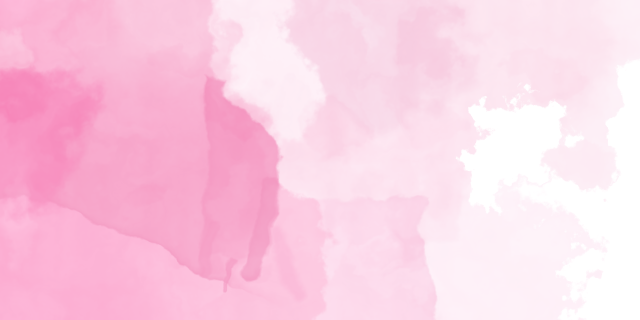
Reproduce this background procedurally as a Shadertoy shader.

```glsl
// Pink watercolour washes that fade from deep rose at the left to bare white paper
// at the right. Each wash is a distance field, torn by fractal noise, with a soft
// or crisp border and a faint rim of gathered pigment.

float hash(vec2 p) {
    return fract(sin(dot(p, vec2(127.1, 311.7))) * 43758.5453);
}

float noise(vec2 p) {
    vec2 i = floor(p), f = fract(p);
    f = f * f * (3.0 - 2.0 * f);
    return mix(mix(hash(i), hash(i + vec2(1, 0)), f.x),
               mix(hash(i + vec2(0, 1)), hash(i + vec2(1, 1)), f.x), f.y);
}

// Fractal noise, centred on zero
float fbm(vec2 p) {
    float sum = 0.0, amp = 0.5;
    for (int i = 0; i < 5; i++) {
        sum += amp * (noise(p) - 0.5);
        p = mat2(1.6, 1.2, -1.2, 1.6) * p + 7.3;
        amp *= 0.55;
    }
    return sum;
}

float ellipse(vec2 p, vec2 centre, vec2 radius) {
    return (length((p - centre) / radius) - 1.0) * min(radius.x, radius.y);
}

float stroke(vec2 p, vec2 a, vec2 b, float radius) {
    vec2 ab = b - a;
    float t = clamp(dot(p - a, ab) / dot(ab, ab), 0.0, 1.0);
    return length(p - a - ab * t) - radius;
}

// Lays pigment where d < 0, with a border of the given softness and a darker rim
void wash(inout vec3 col, vec3 pigment, float d, float soft, float opacity, float rim) {
    float cover = smoothstep(soft, -soft, d);
    col = mix(col, pigment, cover * opacity);
    col -= rim * cover * exp(-abs(d) * 90.0) * vec3(0.02, 0.07, 0.05);
}

void mainImage(out vec4 fragColor, in vec2 fragCoord) {
    vec2 p = fragCoord / iResolution.y;
    p.x *= 2.0 * iResolution.y / iResolution.x;
    vec2 drift = vec2(fbm(p * 7.0), fbm(p * 7.0 + 31.7));
    vec2 tear = vec2(fbm(p * 20.0 + 5.1), fbm(p * 20.0 + 47.3));
    vec2 q = p + 0.24 * drift + 0.06 * tear;  // ragged washes
    vec2 s = p + 0.07 * drift + 0.02 * tear;  // steadier brush marks
    float grain = fbm(p * 4.0 + 2.0 * drift + 11.0);

    // Pale ground, thinning to the right
    vec3 col = mix(vec3(0.99, 0.87, 0.925), vec3(0.993, 0.945, 0.97), smoothstep(1.2, 1.75, q.x));

    // Lower pale sheets with crisp right borders
    wash(col, vec3(0.995, 0.945, 0.973), ellipse(q, vec2(1.62, 0.1), vec2(0.36, 0.38)), 0.06, 0.9, 0.0);
    wash(col, vec3(0.992, 0.90, 0.945), max(s.x - 1.42, abs(s.y - 0.37) - 0.12), 0.012, 0.6, 0.1);
    float sheet = max(s.x - 1.33 - 0.02 * sin(s.y * 17.0), s.y - 0.38);
    float sheetFade = smoothstep(0.95, 1.2, p.x);
    wash(col, vec3(0.99, 0.845, 0.918), sheet, 0.007, 0.85, 0.4 * sheetFade);

    // Dusty rose cloud and its fainter neighbour at the top
    wash(col, vec3(0.99, 0.90, 0.94), ellipse(q, vec2(1.57, 0.88), vec2(0.33, 0.28)), 0.08, 0.9, 0.0);
    wash(col, vec3(0.972, 0.825, 0.895), ellipse(q, vec2(1.18, 0.84), vec2(0.29, 0.21)), 0.07, 0.9, 0.0);

    // Main pink area at the left, wider towards the bottom
    float border = 0.66 + 0.35 * smoothstep(0.85, 0.15, q.y);
    vec3 pink = mix(vec3(0.99, 0.70, 0.835), vec3(0.99, 0.78, 0.875), smoothstep(0.2, 1.0, p.x));
    pink = mix(pink, vec3(0.982, 0.78, 0.87), smoothstep(0.5, 0.85, p.y) * smoothstep(0.0, 0.4, p.x));
    wash(col, pink, q.x - border, 0.018, 1.0, 0.1);

    // Bright gap leaning down to the right
    wash(col, vec3(0.995, 0.94, 0.967), stroke(q, vec2(0.78, 1.02), vec2(0.90, 0.66), 0.095), 0.018, 0.95, 0.0);

    // Rose layer ending on a crisp diagonal
    float diagonal = (0.388 - 0.5 * (max(s.x, 0.156) - 0.156) - s.y) * 0.9;
    float fade = smoothstep(0.90, 0.50, q.y) * smoothstep(0.86, 0.66, q.x);
    wash(col, vec3(0.972, 0.67, 0.805), diagonal, 0.005, fade, 0.8 * fade);
    wash(col, vec3(0.975, 0.575, 0.76), ellipse(q, vec2(0.06, 0.57), vec2(0.22, 0.18)), 0.04, 0.8, 0.0);
    wash(col, vec3(0.978, 0.68, 0.81), ellipse(q, vec2(0.12, 0.88), vec2(0.26, 0.10)), 0.04, 0.6, 0.0);
    wash(col, vec3(0.985, 0.79, 0.875), ellipse(q, vec2(0.04, 0.85), vec2(0.08, 0.08)), 0.015, 0.65, 0.0);

    // Upright brush mark with a stepped shoulder, then its drips
    vec3 rose = vec3(0.962, 0.615, 0.77);
    float shoulder = 0.71 + 0.17 * smoothstep(0.74, 0.50, s.y) - 0.04 * smoothstep(0.40, 0.1, s.y);
    float mark = max(max(0.635 - s.x, s.x - shoulder), abs(s.y - 0.485) - 0.275);
    wash(col, rose, mark, 0.008, 0.8 * smoothstep(0.14, 0.34, p.y), 0.25);
    wash(col, rose, stroke(s, vec2(0.67, 0.30), vec2(0.64, 0.17), 0.018), 0.008, 0.5, 0.2);
    wash(col, rose * 0.988, stroke(s, vec2(0.85, 0.42), vec2(0.80, 0.15), 0.028), 0.007, 0.7, 0.2);
    wash(col, rose, stroke(s, vec2(0.735, 0.20), vec2(0.70, 0.09), 0.010), 0.005, 0.7, 0.3);
    wash(col, vec3(0.98, 0.70, 0.83), stroke(s, vec2(0.88, 0.26), vec2(0.93, 0.07), 0.02), 0.012, 0.6, 0.0);

    // Scattered overlapping blooms, alternately lighter and darker
    for (int i = 0; i < 36; i++) {
        float k = float(i);
        vec2 centre = vec2(2.0 * hash(vec2(k, 1.7)), hash(vec2(k, 5.3)));
        vec2 radius = 0.03 + 0.09 * vec2(hash(vec2(k, 9.1)), hash(vec2(k, 13.9)));
        vec3 tint = (mod(k, 2.0) - 0.5) * vec3(0.004, 0.04, 0.025);
        float wet = smoothstep(1.0, 0.88, col.g);
        wash(col, col + tint * wet, ellipse(q, centre, radius), 0.012, 1.0, 0.0);
    }

    // Bare paper at the right, with one pale island
    vec2 t = q + 0.10 * tear;
    float paper = min(stroke(t, vec2(1.52, 0.46), vec2(1.66, 0.56), 0.115),
                      ellipse(t, vec2(1.93, 0.36), vec2(0.29, 0.12)));
    paper = min(paper, ellipse(t, vec2(1.99, 0.13), vec2(0.20, 0.28)));
    paper = min(paper, ellipse(t, vec2(2.02, 0.62), vec2(0.10, 0.22)));
    wash(col, vec3(1.0), paper, 0.011, 1.0, 0.0);
    wash(col, vec3(0.993, 0.93, 0.96), ellipse(t, vec2(1.80, 0.50), vec2(0.12, 0.075)), 0.012, 0.9, 0.0);

    // Mottled pigment and faint vertical streaks, absent from bare paper
    float wetness = smoothstep(1.0, 0.85, col.g);
    float streak = noise(vec2(p.x * 28.0, p.y * 3.0)) - 0.5;
    col += wetness * (0.08 * grain + 0.014 * streak) * vec3(0.15, 1.0, 0.65);

    fragColor = vec4(clamp(col, 0.0, 1.0), 1.0);
}
```
